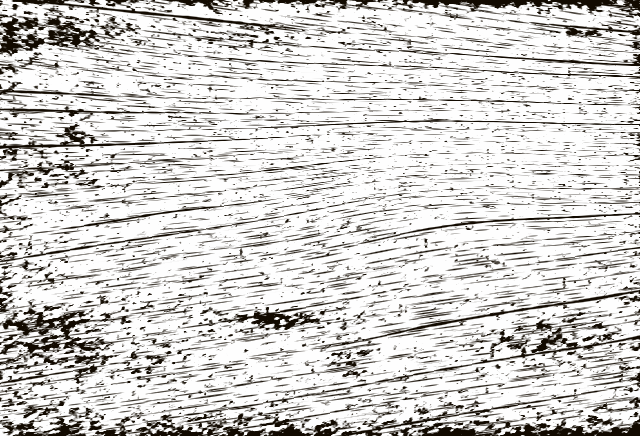
Write a Shadertoy shader that draws this texture.

```glsl
// Weathered wood grain: dark broken fibre lines, splinters and dirt specks on white.
#define PAPER vec3(0.995)
#define INK vec3(0.07, 0.04, 0.0)
#define SOFTNESS 1.25       // edge blur in pixel widths
#define LINE_GAP 0.052      // spacing of the main grain lines
#define LINE_WIDTH 0.0030   // half width of the boldest line
#define DASH_WIDTH 0.0013   // half width of the fine splinters
#define DASH_SHARE 0.50     // share of splinter cells that are filled
#define SPECK_SCALE vec2(85.0, 150.0)
#define SPECK_LEVEL 0.86    // higher is cleaner
#define DIRT 0.52           // strength of the dirt patches

const int PATCHES = 10;
// Dirt patches: centre and radii, then weights.
const vec4 patchShape[PATCHES] = vec4[](
    vec4(0.08, 0.925, 0.17, 0.035), vec4(0.62, 0.265, 0.13, 0.025),
    vec4(0.81, 0.19, 0.05, 0.06),   vec4(1.30, 0.22, 0.15, 0.06),
    vec4(0.20, 0.23, 0.25, 0.09),   vec4(0.17, 0.70, 0.04, 0.05),
    vec4(0.15, 0.60, 0.18, 0.04),   vec4(1.34, 0.925, 0.06, 0.01),
    vec4(0.65, 0.915, 0.20, 0.03),  vec4(1.13, 0.20, 0.08, 0.04));
const float patchWeight[PATCHES] = float[](
    1.1, 0.75, 0.6, 0.42, 0.45, 0.45, 0.35, 0.75, 0.36, 0.36);

float hash(vec2 p) {
    return fract(sin(dot(p, vec2(127.1, 311.7))) * 43758.5453);
}

float noise(vec2 p) {
    vec2 i = floor(p), f = fract(p);
    f = f * f * (3.0 - 2.0 * f);
    return mix(mix(hash(i), hash(i + vec2(1, 0)), f.x),
               mix(hash(i + vec2(0, 1)), hash(i + vec2(1, 1)), f.x), f.y);
}

float bell(vec2 p, vec2 centre, vec2 radius) {
    vec2 d = (p - centre) / radius;
    return exp(-dot(d, d));
}

// Box-filtered coverage of a stripe of half width w at signed distance d.
float stripe(float d, float w, float blur) {
    return clamp((w - d) / blur + 0.5, 0.0, 1.0)
         - clamp((-w - d) / blur + 0.5, 0.0, 1.0);
}

// Height across the grain: constant along each fibre.
float grainHeight(vec2 p) {
    float slope = mix(0.18, -0.10, smoothstep(0.4, 0.95, p.y));
    float swell = 0.05 * bell(p, vec2(1.0, 0.58), vec2(0.35, 0.14));
    return p.y - slope * p.x - swell + 0.008 * noise(p * vec2(3.0, 4.0));
}

// Long lines whose edge is broken into overlapping splinters.
float grainLines(vec2 g, float blur) {
    float row = floor(g.y / LINE_GAP);
    float seed = hash(vec2(row, 7.0));
    float centre = (row + 0.5 + 0.5 * (seed - 0.5)) * LINE_GAP;
    float along = g.x * 17.0 + 2.0 * noise(vec2(g.x * 6.0, row)) + seed * 9.0;
    float s = fract(along);
    float wobble = 0.006 * (noise(vec2(g.x * 5.0, row + 40.0)) - 0.5);
    float bold = smoothstep(0.35, 0.95, noise(vec2(g.x * 2.2 + seed * 20.0, row)));
    float taper = mix(smoothstep(0.0, 0.25, s) * smoothstep(1.0, 0.5, s), 1.0, bold);
    float rough = 0.7 + 0.6 * noise(vec2(g.x * 60.0, row));
    float w = LINE_WIDTH * (0.30 + 0.70 * bold) * taper * rough;
    return stripe(g.y - centre - wobble + 0.003 * (s - 0.5) * (1.0 - bold), w, blur);
}

// Short tapered splinters, one per cell of a staggered grid.
float splinters(vec2 g, vec2 cell, float seed, float share, float blur) {
    vec2 q = g / cell;
    q.x += 7.0 * hash(vec2(floor(q.y), seed));
    vec2 id = floor(q), f = fract(q) - 0.5;
    float pick = hash(id + seed), size = hash(id + seed + 3.7);
    float x = f.x / mix(0.18, 0.5, size);
    float y = f.y - 0.5 * (hash(id + seed + 9.1) - 0.5) + 0.22 * f.x;
    float w = DASH_WIDTH * max(1.0 - x * x, 0.0) * smoothstep(0.0, 0.2, share - pick);
    return stripe(y * cell.y, w * (0.6 + 0.6 * size), blur);
}

// Amount of dirt: patches, worn borders and a blotchy break-up.
float dirtAmount(vec2 p, float aspect) {
    float dirt = 0.10;
    for (int i = 0; i < PATCHES; i++)
        dirt += patchWeight[i] * bell(p, patchShape[i].xy, patchShape[i].zw);
    dirt += 1.1 * exp(-p.y / 0.028);
    dirt += 1.1 * exp((p.y - 1.0) / 0.014) * mix(0.6, 1.0, smoothstep(0.5, 0.9, p.x));
    dirt += 0.35 * exp(-p.x / 0.08) + 0.45 * exp((p.x - aspect) / 0.018);
    float blotch = 0.6 * noise(p * vec2(11.0, 15.0)) + 0.4 * noise(p * vec2(27.0, 38.0));
    return dirt * (0.35 + 1.3 * blotch);
}

float specks(vec2 g, float dirt, float blur) {
    vec2 q = g * SPECK_SCALE;
    float n = 0.65 * noise(q) + 0.35 * noise(q * 2.3 + 5.0);
    float level = SPECK_LEVEL - DIRT * dirt;
    float edge = 0.02 + 0.25 * blur * SPECK_SCALE.y;
    return smoothstep(level - edge, level + edge, n);
}

void mainImage(out vec4 fragColor, in vec2 fragCoord) {
    vec2 p = fragCoord / iResolution.y;
    float blur = SOFTNESS / iResolution.y;
    vec2 grain = vec2(p.x, grainHeight(p));

    float ink = grainLines(grain, blur);
    float share = DASH_SHARE - 0.3 * bell(p, vec2(1.15, 0.68), vec2(0.5, 0.16));
    for (int i = 0; i < 3; i++) {
        vec2 cell = vec2(0.06 + 0.04 * float(i), 0.013 + 0.005 * float(i));
        ink = max(ink, splinters(grain, cell, 11.0 * float(i) + 1.0, share, blur));
    }
    ink = max(ink, specks(grain, dirtAmount(p, iResolution.x / iResolution.y), blur));

    fragColor = vec4(mix(PAPER, INK, ink), 1.0);
}
```
